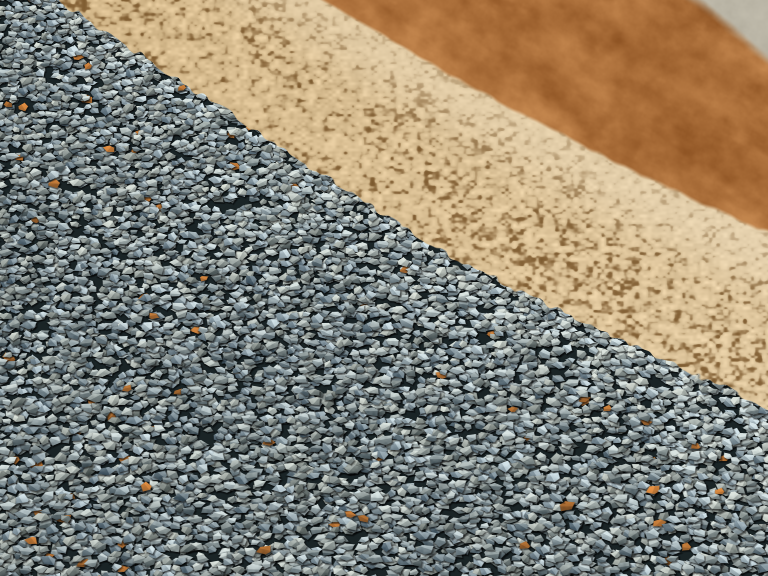
Reproduce this texture procedurally as a Shadertoy shader.

```glsl
// Sloping heaps of crushed blue-grey stone, pale grit and brown sand.

const float STONE_FREQ = 46.0;      // stones per canvas height
const int   STONE_LAYERS = 4;
const int   STONE_SIDES = 5;
const float STONE_SHADOW = 0.42;    // brightness at the foot of a stone
const float WARM_SHARE = 0.008;     // share of rust coloured stones
const vec3 GAP_COLOR    = vec3(0.10, 0.14, 0.15);
const vec3 STONE_DARK   = vec3(0.19, 0.245, 0.27);
const vec3 STONE_LIGHT  = vec3(0.85, 0.895, 0.89);
const vec3 STONE_WARM   = vec3(0.68, 0.43, 0.20);
const vec3 GRIT_LIGHT   = vec3(0.89, 0.81, 0.67);
const vec3 GRIT_MID     = vec3(0.82, 0.71, 0.53);
const vec3 GRIT_DARK    = vec3(0.55, 0.41, 0.24);
const vec3 SAND_LIGHT   = vec3(0.76, 0.52, 0.30);
const vec3 SAND_DARK    = vec3(0.56, 0.33, 0.14);
const vec3 GROUND_COLOR = vec3(0.74, 0.72, 0.66);

vec3 hash3(vec2 p) {
    vec3 q = fract(p.xyx * vec3(0.1031, 0.1030, 0.0973));
    q += dot(q, q.yxz + 33.33);
    return fract((q.xxy + q.yzz) * q.zyx);
}

float noise(vec2 p) {
    vec2 i = floor(p), f = fract(p);
    f = f * f * (3.0 - 2.0 * f);
    float low  = mix(hash3(i).x, hash3(i + vec2(1, 0)).x, f.x);
    float high = mix(hash3(i + vec2(0, 1)).x, hash3(i + 1.0).x, f.x);
    return mix(low, high, f.y);
}

float fbm(vec2 p) {
    float sum = 0.0, amp = 0.5;
    for (int i = 0; i < 4; i++) {
        sum += amp * noise(p);
        p = mat2(1.6, 1.2, -1.2, 1.6) * p + 17.3;
        amp *= 0.5;
    }
    return sum / 0.9375;
}

vec2 direction(float angle) { return vec2(cos(angle), sin(angle)); }

// Crest heights of the heaps
float gravelCrest(float x) {
    float steep = 1.065 - 0.66 * x, shallow = 0.911 - 0.465 * x;
    float gap = steep - shallow;
    return 0.5 * (steep + shallow + sqrt(gap * gap + 0.0003));
}

float gritCrest(float x) {
    float t = x - 0.564;
    return 1.0 - 0.62 * t + 0.125 * t * t;
}

// Signed distance to an irregular convex stone
float stoneShape(vec2 q, vec3 rnd) {
    float d = -1.0;
    for (int k = 0; k < STONE_SIDES; k++) {
        float wobble = fract(rnd.y * 13.7 + float(k) * 0.618);
        float angle = 6.2832 * ((float(k) + 0.6 * wobble) / float(STONE_SIDES) + rnd.x);
        float reach = 0.29 + 0.17 * fract(rnd.z * 7.3 + wobble * 3.1);
        d = max(d, dot(q, direction(angle)) - reach);
    }
    return d;
}

// Overlapping stones, each with a shadow and two lit facets
vec3 gravel(vec2 p, float lift) {
    vec2 g = STONE_FREQ * vec2((p.x - 0.6) * (1.0 + 0.22 * p.y), p.y * (1.2 + 0.18 * p.y));
    float aa = 0.8 * STONE_FREQ / iResolution.y;
    vec3 col = GAP_COLOR;
    for (int layer = 0; layer < STONE_LAYERS; layer++) {
        vec2 lg = g + float(layer) * vec2(0.37, 0.61);
        vec2 cell = floor(lg);
        for (int n = 0; n < 9; n++) {
            vec2 id = cell + vec2(n % 3 - 1, n / 3 - 1);
            vec3 place = hash3(id + 211.0 + 57.0 * float(layer));
            if (place.z < 0.3) continue;
            vec3 rnd = hash3(id + 503.0 + 91.0 * float(layer));
            vec2 q = lg - id - 0.2 - 0.6 * place.xy;
            float size = mix(0.7, 1.2, place.z * place.z);
            vec2 scaled = q * vec2(0.9, 1.1) / size;
            float d = stoneShape(scaled, rnd) * size;
            float below = stoneShape(scaled + vec2(-0.06, 0.13), rnd) * size;
            col *= mix(STONE_SHADOW, 1.0, smoothstep(-0.08, 0.17, below));

            vec2 crease = direction(1.57 + 2.4 * (rnd.x - 0.5));
            float facet = smoothstep(-aa, aa, dot(q, crease) - 0.2 * (rnd.y - 0.5));
            float tone = 0.17 + 0.48 * rnd.z + 0.24 * facet + 0.3 * q.y + lift;
            tone += 0.12 * (noise(lg * 4.0) - 0.5);
            vec3 body = mix(STONE_DARK, STONE_LIGHT, clamp(tone, 0.0, 1.0));
            body += (rnd.x - 0.5) * vec3(0.04, 0.0, -0.06);
            float warm = step(fract(rnd.x * 31.7 + place.x), WARM_SHARE);
            body = mix(body, STONE_WARM * (0.6 + 0.7 * tone), warm);
            col = mix(col, body, smoothstep(aa, -aa, d));
        }
    }
    return col;
}

// Soft pale grit, smoother and brighter along its crest
vec3 grit(vec2 p, float depth) {
    float crestGlow = 1.0 - smoothstep(0.02, 0.16, depth);
    float grain = 0.55 * noise(p * vec2(85, 120)) + 0.45 * noise(p * vec2(150, 200) + 9.0);
    float patches = fbm(p * 13.0);
    vec3 col = mix(GRIT_MID, GRIT_LIGHT, clamp(0.55 * crestGlow + 0.4 * p.x - 0.05, 0.0, 1.0));
    float speck = smoothstep(0.52, 0.85, grain + 0.35 * (patches - 0.5));
    col = mix(col, GRIT_DARK, speck * mix(0.85, 0.3, crestGlow));
    return col + 0.22 * (0.5 - grain) * mix(1.0, 0.5, crestGlow);
}

// Brown sand with soft furrows running down the slope
vec3 sand(vec2 p, float height) {
    vec2 slope = vec2(0.86 * p.x - 0.5 * p.y, 0.5 * p.x + 0.86 * p.y);
    float furrow = fbm(slope * vec2(11, 24));
    float lumps = fbm(p * 42.0);
    float tone = 0.5 + 1.1 * (furrow - 0.5) + 0.6 * (lumps - 0.5);
    tone += 0.2 * (1.0 - smoothstep(0.0, 0.06, height));
    vec3 col = mix(SAND_DARK, SAND_LIGHT, clamp(tone, 0.0, 1.0));
    float ground = p.y - (1.0 - 0.75 * (p.x - 1.198)) + 0.02 * (furrow - 0.5);
    return mix(col, GROUND_COLOR + 0.08 * (lumps - 0.5), smoothstep(-0.012, 0.016, ground));
}

void mainImage(out vec4 fragColor, in vec2 fragCoord) {
    vec2 p = fragCoord / iResolution.y;
    float pixel = 1.0 / iResolution.y;

    // Heaps from back to front
    float gritDepth = gritCrest(p.x) - p.y + 0.006 * (noise(p * 45.0) - 0.5);
    vec3 col = mix(sand(p, -gritDepth), grit(p, gritDepth), smoothstep(-0.005, 0.005, gritDepth));
    float depth = gravelCrest(p.x) - p.y + 0.014 * (noise(p * 65.0) - 0.5);
    float lift = 0.16 * exp(-depth * 9.0) + 0.05 * p.x + 0.14 * (fbm(p * 5.0) - 0.5);
    if (depth > -pixel) col = mix(col, gravel(p, lift), smoothstep(-pixel, pixel, depth));
    fragColor = vec4(clamp(col, 0.0, 1.0), 1.0);
}
```
